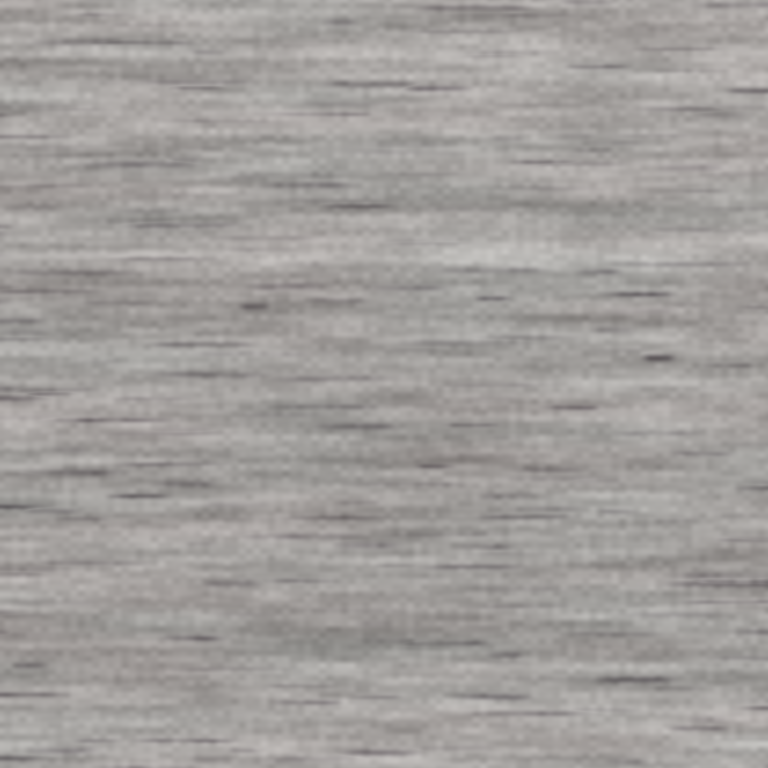
A WebGL 2 fragment shader for this texture:

```glsl
#version 300 es
precision highp float;
// Pale grey wood grain running horizontally. Stretched value noise forms the
// bands and fibres; a jittered cell grid scatters soft dark pores over them.
// Layered sines bend the grain slightly, and a fine mottle roughens the surface.

uniform vec2 u_resolution;
out vec4 fragColor;

// Tone and colour
const float BASE_TONE = 0.633;
const vec3 WARM_CAST = vec3(0.012, 0.0, -0.010);
const vec3 TINT_AXIS = vec3(0.010, -0.006, -0.004);
const vec3 PORE_DARKENING = vec3(0.162, 0.170, 0.154);

// Noise frequencies across the canvas (x along the grain) and amplitudes
const vec2 BAND_FREQ = vec2(1.0, 16.0);
const vec2 STREAK_FREQ = vec2(3.6, 60.0);
const vec2 FIBRE_FREQ = vec2(12.0, 108.0);
const vec2 MOTTLE_FREQ = vec2(105.0, 128.0);
const float BAND_AMP = 0.080;
const float STREAK_AMP = 0.105;
const float FIBRE_AMP = 0.115;
const float MOTTLE_AMP = 0.072;

// Pores, in canvas units
const vec2 PORE_CELL = vec2(0.19, 0.0175);
const vec2 PORE_HALF_LENGTH = vec2(0.025, 0.110);
const vec2 PORE_HALF_WIDTH = vec2(0.0032, 0.0050);
const float PORE_RARITY = 1.7;

float hash(vec2 p) {
    vec3 q = fract(vec3(p.xyx) * 0.1031);
    q += dot(q, q.yzx + 33.33);
    return fract((q.x + q.y) * q.z);
}

// Value noise centred on zero
float noise(vec2 p) {
    vec2 cell = floor(p);
    vec2 f = fract(p);
    f = f * f * (3.0 - 2.0 * f);
    float low = mix(hash(cell), hash(cell + vec2(1.0, 0.0)), f.x);
    float high = mix(hash(cell + vec2(0.0, 1.0)), hash(cell + vec2(1.0, 1.0)), f.x);
    return mix(low, high, f.y) - 0.5;
}

// Faint waviness of the grain lines
float grainBend(vec2 p) {
    return 0.0007 * sin(p.x * 7.0 + p.y * 19.0)
         + 0.0004 * sin(p.x * 23.0 - p.y * 41.0 + 1.7);
}

// Darkness of the tapered dashes, one per jittered cell
float pores(vec2 p) {
    vec2 home = floor(p / PORE_CELL);
    float darkness = 0.0;
    for (int j = -1; j <= 1; j++) {
        for (int i = -1; i <= 1; i++) {
            vec2 cell = home + vec2(i, j);
            vec2 seed = cell + 71.0;
            vec2 jitter = vec2(hash(seed), hash(seed + 137.0));
            vec2 offset = abs(p - (cell + jitter) * PORE_CELL);
            float halfLength = mix(PORE_HALF_LENGTH.x, PORE_HALF_LENGTH.y, hash(seed + 251.0));
            float halfWidth = mix(PORE_HALF_WIDTH.x, PORE_HALF_WIDTH.y, hash(seed + 389.0));
            float strength = pow(hash(seed + 467.0), PORE_RARITY);
            float across = offset.y / halfWidth;
            float taper = 1.0 - smoothstep(0.35, 1.0, offset.x / halfLength);
            darkness = max(darkness, strength * taper * exp(-across * across));
        }
    }
    return darkness;
}

void main() {
    vec2 p = gl_FragCoord.xy / u_resolution.y;
    vec2 grain = p + vec2(0.0, grainBend(p));

    // Bands, streaks, fibres and surface mottle
    float tone = BASE_TONE;
    tone += BAND_AMP * noise(grain * BAND_FREQ + 11.3);
    tone += STREAK_AMP * noise(grain * STREAK_FREQ + 47.1);
    tone += FIBRE_AMP * noise(grain * FIBRE_FREQ + 83.7);
    tone += MOTTLE_AMP * noise(p * MOTTLE_FREQ + 29.9);

    // Slow warm and cool drift along the grain
    float tint = noise(grain * vec2(5.0, 32.0) + 151.0);
    vec3 colour = vec3(tone) + WARM_CAST + TINT_AXIS * tint;

    // Pores broken up lengthwise
    float breakup = 0.92 + 0.9 * noise(grain * vec2(34.0, 60.0) + 203.0);
    colour -= PORE_DARKENING * pores(grain) * breakup;

    fragColor = vec4(clamp(colour, 0.0, 1.0), 1.0);
}
```
